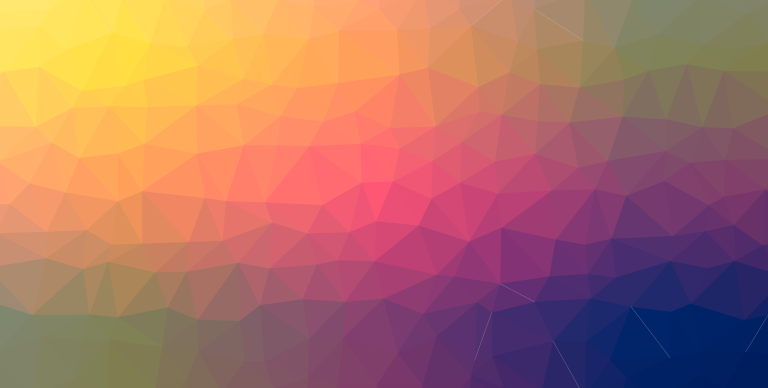
Give the GLSL for this background, as a WebGL 1 fragment shader.

```glsl
precision highp float;

uniform vec2 u_resolution;

const float ROWS = 10.0;
const float JITTER = 0.7;
const float CRACK_SHARE = 0.04;
const float CRACK_HALF_WIDTH = 0.007;

vec2 hash2(vec2 p) {
  vec2 q = vec2(dot(p, vec2(127.1, 311.7)), dot(p, vec2(269.5, 183.3)));
  return fract(sin(q) * 43758.55);
}

// Seven evenly spaced stops, from pale yellow to navy
vec3 ramp(float t) {
  float s = clamp(t, 0.0, 1.0) * 6.0;
  vec3 paleYellow = vec3(1.0, 0.91, 0.46);
  vec3 yellow = vec3(1.0, 0.87, 0.25);
  vec3 orange = vec3(1.0, 0.60, 0.40);
  vec3 pink = vec3(1.0, 0.33, 0.46);
  vec3 purple = vec3(0.54, 0.20, 0.46);
  vec3 blue = vec3(0.0, 0.15, 0.42);
  vec3 navy = vec3(0.0, 0.11, 0.36);
  vec3 c = mix(paleYellow, yellow, clamp(s, 0.0, 1.0));
  c = mix(c, orange, clamp(s - 1.0, 0.0, 1.0));
  c = mix(c, pink, clamp(s - 2.0, 0.0, 1.0));
  c = mix(c, purple, clamp(s - 3.0, 0.0, 1.0));
  c = mix(c, blue, clamp(s - 4.0, 0.0, 1.0));
  return mix(c, navy, clamp(s - 5.0, 0.0, 1.0));
}

// Average of the ramp across and the ramp downwards
vec3 fieldColor(vec2 p, vec2 extent) {
  vec2 uv = p / extent;
  return 0.5 * (ramp(uv.x) + ramp(1.0 - uv.y));
}

vec2 meshVertex(vec2 id) {
  return id + (hash2(id) - 0.5) * JITTER;
}

// Signed distance to the line a-b, positive on its right side
float sideDistance(vec2 p, vec2 a, vec2 b) {
  vec2 e = normalize(b - a);
  return dot(p - a, vec2(e.y, -e.x));
}

float segmentDistance(vec2 p, vec2 a, vec2 b) {
  vec2 e = b - a;
  float h = clamp(dot(p - a, e) / dot(e, e), 0.0, 1.0);
  return length(p - a - e * h);
}

// Flat facet, counterclockwise: premultiplied colour and coverage
vec4 facet(vec2 p, vec2 a, vec2 b, vec2 c, vec2 extent, float pixel) {
  float d = max(sideDistance(p, a, b),
                max(sideDistance(p, b, c), sideDistance(p, c, a)));
  float coverage = clamp(0.5 - d / pixel, 0.0, 1.0);
  return vec4(fieldColor((a + b + c) / 3.0, extent), 1.0) * coverage;
}

void main() {
  float pixel = ROWS / u_resolution.y;
  vec2 p = gl_FragCoord.xy * pixel;
  vec2 extent = u_resolution * pixel;
  vec2 cell = floor(p);
  vec4 mesh = vec4(0.0);
  float crack = 0.0;

  // Split each jittered quad along its shorter diagonal
  for (int j = -1; j <= 1; j++) {
    for (int i = -1; i <= 1; i++) {
      vec2 id = cell + vec2(float(i), float(j));
      vec2 a = meshVertex(id);
      vec2 b = meshVertex(id + vec2(1.0, 0.0));
      vec2 c = meshVertex(id + vec2(1.0, 1.0));
      vec2 d = meshVertex(id + vec2(0.0, 1.0));
      vec2 start = a;
      vec2 end = c;
      vec2 right = b;
      vec2 left = d;
      if (distance(b, d) < distance(a, c)) {
        start = b;
        end = d;
        right = c;
        left = a;
      }
      mesh += facet(p, start, right, end, extent, pixel);
      mesh += facet(p, start, end, left, extent, pixel);

      // Rare pale hairlines between facets
      float chosen = step(hash2(id + 41.0).x, CRACK_SHARE);
      float gap = segmentDistance(p, start, end) - CRACK_HALF_WIDTH;
      crack = max(crack, chosen * clamp(0.5 - gap / pixel, 0.0, 1.0));
    }
  }

  vec3 color = mesh.rgb / max(mesh.a, 0.001);
  color = mix(color, vec3(0.85, 0.78, 0.74), 0.3 * crack);
  gl_FragColor = vec4(color, 1.0);
}
```
